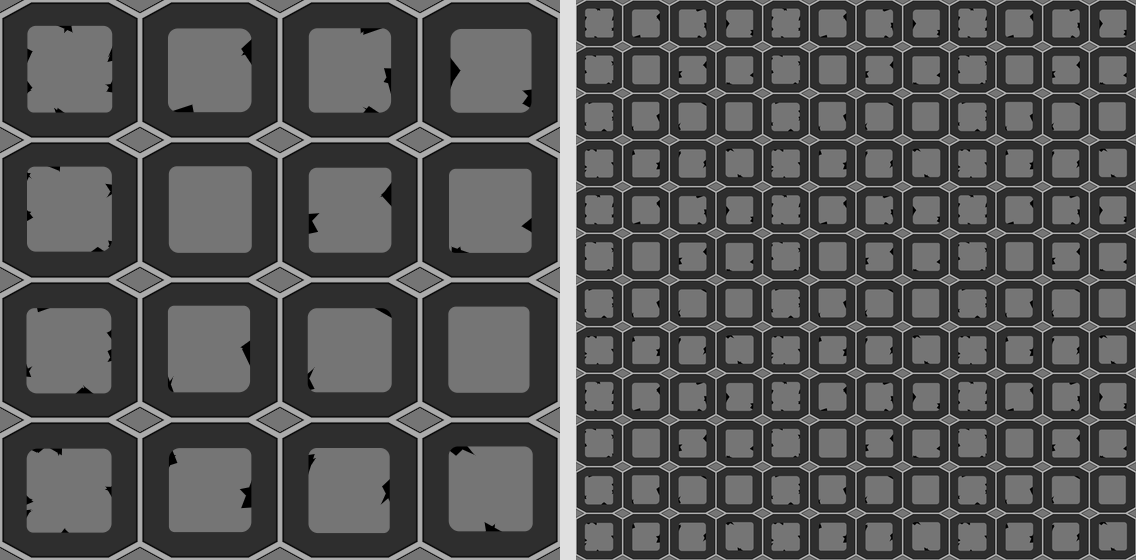
Left: one tile. Right: repeated 3 by 3.
This pattern is drawn by a WebGL 1 fragment shader. Its source:

```glsl
precision highp float;
// Four by four dark octagonal tiles with chipped grey plates, pale grout and small diamonds.
uniform vec2 u_resolution;

vec4 hash4(vec3 p) {
  vec4 h = vec4(dot(p, vec3(12.7, 31.1, 74.7)), dot(p, vec3(26.9, 18.3, 24.6)),
                dot(p, vec3(41.9, 37.1, 19.3)), dot(p, vec3(63.7, 10.7, 52.3)));
  return fract(sin(h) * 4375.85);
}

float cover(float d, float px) {
  return clamp(0.5 - d / px, 0.0, 1.0);
}

// Rounded box whose corner radius depends on the quadrant.
float roundBox(vec2 p, vec2 halfSize, vec4 radii) {
  vec2 side = p.x > 0.0 ? radii.xy : radii.zw;
  float r = p.y > 0.0 ? side.x : side.y;
  vec2 q = abs(p) - halfSize + r;
  return length(max(q, 0.0)) + min(max(q.x, q.y), 0.0) - r;
}

// Wedge standing on the plate edge, with base from -w to w and a free apex.
float wedge(vec2 q, float w, vec2 apex) {
  vec2 l = normalize(apex + vec2(w, 0.0));
  vec2 r = normalize(apex - vec2(w, 0.0));
  float left = l.x * q.y - l.y * (q.x + w);
  float right = r.y * (q.x - w) - r.x * q.y;
  return max(left, right);
}

// Union of the jagged chips along the edges of one plate.
float chips(vec2 p, vec2 halfSize, vec2 id) {
  float d = 1.0;
  bool intact = abs(id.x + 2.0 * id.y - 5.0) < 0.5;
  bool crumbly = id.x < 0.5;
  float count = crumbly ? 6.0 : 2.0 + step(0.65, hash4(vec3(id, 9.0)).y);
  float turn = floor(4.0 * hash4(vec3(id, 7.0)).x);
  for (int i = 0; i < 6; i++) {
    float n = float(i);
    if (intact || n >= count) break;
    vec4 a = hash4(vec3(id, n + 11.0));
    vec4 b = hash4(vec3(id, n + 31.0));
    // Turn the chosen side to the top.
    float side = mod(turn + n, 4.0);
    vec2 s = side < 1.5 ? p : p.yx;
    vec2 h = side < 1.5 ? halfSize : halfSize.yx;
    if (mod(side, 2.0) > 0.5) s = -s;
    vec2 q = vec2(s.x - (a.x * 2.0 - 1.0) * 0.9 * h.x, h.y - s.y);
    float w = crumbly ? mix(0.025, 0.05, a.y) : mix(0.05, 0.10, a.y);
    float depth = crumbly ? mix(0.025, 0.05, a.z) : mix(0.04, 0.075, a.z);
    // A broad break and a sharper splinter beside it.
    d = min(d, wedge(q, w, vec2((b.x - 0.5) * 2.4 * w, depth)));
    q.x -= (b.y - 0.5) * 1.8 * w;
    d = min(d, wedge(q, w * 0.55, vec2((b.z - 0.5) * 2.6 * w, depth * mix(0.7, 1.2, b.w))));
  }
  return d;
}

void main() {
  vec2 g = gl_FragCoord.xy / u_resolution * 4.0;
  float px = 4.0 / min(u_resolution.x, u_resolution.y);
  vec2 id = floor(g);
  vec2 p = fract(g) - 0.5;
  vec2 e = 0.5 - abs(p); // distances to the nearest grid lines

  // Grout lines widen into a diamond frame at each crossing.
  float diamond = dot(e, vec2(0.48, 0.877));
  float inner = diamond - 0.0826;
  float grout = min(min(e.x, e.y) - 0.018, diamond - 0.1234);

  // Tile body with a soft black rim.
  float shade = mix(0.01, 0.18, smoothstep(0.003, 0.016, grout));

  // Plate, slightly different in size and corners on every tile.
  vec4 v = hash4(vec3(id, 3.0));
  vec2 halfSize = vec2(0.288, 0.299) + 0.012 * v.xy;
  if (id.x < 0.5) halfSize.x = 0.303;
  vec2 q = p - (v.zw - 0.5) * 0.016;
  vec4 radii = mix(vec4(0.04), vec4(0.085), hash4(vec3(id, 5.0)));
  float plate = roundBox(q, halfSize, radii);
  float plateShade = mix(0.46, 0.0, cover(chips(q, halfSize, id), px));
  shade = mix(shade, plateShade, cover(plate, px));

  // Grout, a little darker toward its sides.
  float depth = min(-grout, max(inner, 0.0));
  float groutShade = mix(0.57, 0.67, smoothstep(0.0, 0.007, depth));
  shade = mix(shade, groutShade, cover(grout, px));

  // Diamond inset with a thin dark outline.
  float inset = mix(0.05, 0.46, smoothstep(0.004, 0.010, -inner));
  shade = mix(shade, inset, cover(inner, px));

  gl_FragColor = vec4(vec3(shade), 1.0);
}
```
